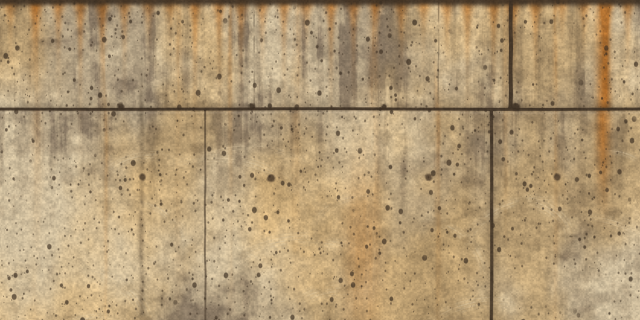
Reproduce this texture procedurally as a WebGL 1 fragment shader.

```glsl
precision highp float;
// Weathered cast concrete wall: stained panels, form joints, tie holes and rust.
// Layered noise tints the stone, stretched noise makes the runs, cellular noise
// the pores; loops place the holes, trowel arcs and rust streaks.
uniform vec2 u_resolution;

#define DRIPS 28.0        // rust tongues across the top edge
#define JOINT_Y 0.659     // height of the horizontal joint
#define JOINT_W 0.0045    // half width of the horizontal joint
#define HOLE_Y 0.445      // height of the tie holes
#define HOLE_STEP 0.432   // spacing of the tie holes
#define ARCS 18           // trowel marks
#define GRAIN 0.13        // strength of the fine grain

const vec3 PALE = vec3(0.82, 0.75, 0.62);
const vec3 STONE = vec3(0.70, 0.63, 0.515);
const vec3 GREY = vec3(0.53, 0.465, 0.385);
const vec3 OCHRE = vec3(0.76, 0.63, 0.43);
const vec3 RUST = vec3(0.66, 0.39, 0.13);
const vec3 DARK = vec3(0.24, 0.19, 0.14);

float hash(vec2 p) {
  vec3 q = fract(p.xyx * 0.1031);
  q += dot(q, q.yzx + 33.33);
  return fract((q.x + q.y) * q.z);
}

float noise(vec2 p) {
  vec2 i = floor(p), f = fract(p);
  f = f * f * (3.0 - 2.0 * f);
  return mix(mix(hash(i), hash(i + vec2(1, 0)), f.x),
             mix(hash(i + vec2(0, 1)), hash(i + vec2(1, 1)), f.x), f.y);
}

float fbm(vec2 p) {
  float sum = 0.0, amp = 0.5;
  for (int i = 0; i < 5; i++) {
    sum += amp * noise(p);
    p = mat2(1.6, 1.2, -1.2, 1.6) * p + 7.3;
    amp *= 0.5;
  }
  return sum;
}

// Soft band around zero
float band(float d, float w) { return exp(-d * d / (w * w)); }

// Sharp line with smoothed edges
float line(float d, float w, float px) {
  return 1.0 - smoothstep(w - px, w + px, abs(d));
}

// Cellular pits of random size; share is the part of cells that hold one
float pores(vec2 p, float scale, float share, float px) {
  vec2 q = p * scale, cell = floor(q);
  float pit = 0.0;
  for (int y = -1; y <= 1; y++)
    for (int x = -1; x <= 1; x++) {
      vec2 c = cell + vec2(x, y);
      vec2 center = c + vec2(hash(c), hash(c + 41.7));
      float r = mix(0.06, 0.2, hash(c + 17.1));
      float d = length((q - center) * vec2(1.0, 0.8));
      pit = max(pit, step(hash(c + 83.5), share) * line(d, r, px * scale));
    }
  return pit;
}

// Sum of pale curved sweeps, each combed by layered sines
float trowelMarks(vec2 p) {
  float marks = 0.0;
  for (int i = 0; i < ARCS; i++) {
    vec2 k = vec2(float(i), 5.0);
    vec2 c = vec2(2.0 * fract(float(i) * 0.618 + 0.3), mix(-0.12, 0.45, hash(k)));
    vec2 v = (p - c) * vec2(0.85, 1.2);
    float r = mix(0.1, 0.28, hash(k + 9.0));
    float d = length(v) - r;
    float turn = atan(v.x, v.y) - mix(-1.1, 1.1, hash(k + 23.0));
    float comb = 0.6 + 0.25 * sin(d * 520.0) + 0.15 * sin(d * 910.0 + turn * 4.0);
    marks += band(d, mix(0.006, 0.028, hash(k + 31.0))) * band(turn, 0.6) * comb;
  }
  return marks;
}

void main() {
  float px = 0.75 / u_resolution.y;
  vec2 p = gl_FragCoord.xy / u_resolution.y;
  float depth = 1.0 - p.y;
  float upper = step(JOINT_Y, p.y);
  float blotch = fbm(p * 3.5 + 11.0);
  float rough = fbm(p * vec2(24.0, 30.0));
  float runs = fbm(vec2(p.x * 38.0, p.y * 2.2 + upper * 9.0));
  float wobble = 0.003 * (noise(p * vec2(3.0, 14.0)) - 0.5);

  // Stone tone: blotches, vertical runs and roughness
  float tone = 0.54 + 1.1 * (blotch - 0.48) + 0.55 * (rough - 0.48);
  float runFade = mix(0.45, 1.0, upper) + 0.5 * smoothstep(0.3, JOINT_Y, p.y) * (1.0 - upper);
  tone -= 1.15 * runFade * max(runs - 0.45, 0.0) - 0.07;
  vec3 col = mix(GREY, STONE, smoothstep(0.2, 0.5, tone));
  col = mix(col, PALE, smoothstep(0.48, 0.78, tone));
  float warm = smoothstep(0.42, 0.68, fbm(p * vec2(3.0, 2.0) + 31.0));
  warm += 0.8 * band(p.x - 1.1, 0.3) * band(p.y - 0.25, 0.3);
  col = mix(col, OCHRE * (0.75 + 0.45 * tone), min(warm * 0.65, 0.8));

  // Trowel sweeps and lime bloom in the lower panels
  float lime = band(p.x - 0.66, 0.3) * band(p.y - 0.17, 0.13) * smoothstep(0.45, 0.7, fbm(p * 7.0));
  float sweep = trowelMarks(p) * smoothstep(0.25, 0.6, rough) * mix(1.0, 0.4, upper);
  col = mix(col, PALE * 1.03, min(0.55 * sweep + 0.65 * lime, 0.8));

  // Rust: hanging tongues, scattered streaks and one strong run at the right
  float slot = p.x * DRIPS * 0.5, id = floor(slot);
  float off = (fract(slot) - 0.5) + 0.2 * (hash(vec2(id, 3.0)) - 0.5);
  float reach = mix(0.04, 0.13, hash(vec2(id, 8.0)));
  float rust = band(off, 0.12 + 0.25 * exp(-depth * 25.0)) * exp(-depth / reach) * 0.85;
  for (int i = 0; i < 9; i++) {
    vec2 k = vec2(float(i), 61.0);
    float x = 0.117 + 0.205 * float(i) + 0.06 * (hash(k) - 0.5);
    rust += 0.34 * band(p.x - x - wobble, mix(0.007, 0.025, hash(k + 5.0)))
          * exp(-depth * mix(0.6, 3.0, hash(k + 13.0))) * smoothstep(0.2, 0.6, runs);
  }
  rust += band(p.x - 1.885 - wobble, 0.021) * (1.0 - smoothstep(0.25, 0.75, depth)) * (0.5 + 0.6 * runs);
  rust += 0.4 * band(p.x - 1.133, 0.05) * band(p.y - 0.22, 0.25) * (0.4 + runs);
  col = mix(col, RUST * (0.75 + 0.5 * rough), min(rust, 0.85));

  // Dark stains: long seep line and the crusted top edge
  float seep = band(p.x - 0.443 - wobble * 2.0, 0.009) * (1.0 - smoothstep(0.62, 0.9, p.y));
  col = mix(col, DARK, 0.4 * seep * smoothstep(0.25, 0.6, rough));
  col = mix(col, DARK, 0.9 * (1.0 - smoothstep(0.004, 0.03 + 0.02 * (runs - 0.5), depth)));

  // Form joints with soft grime and a lit lower lip
  float jy = p.y - JOINT_Y - wobble;
  float joint = line(jy, JOINT_W, px) * 0.8 + 0.22 * band(jy, 0.016);
  joint += upper * (line(p.x - 1.596 - wobble, 0.006, px) * 0.8 + 0.25 * band(p.x - 1.596, 0.02));
  joint += (1.0 - upper) * (line(p.x - 1.536 - wobble, 0.005, px) * 0.75
         + line(p.x - 0.641 - wobble, 0.003, px) * 0.6 + 0.2 * band(p.x - 1.536, 0.016));
  float cracks = line(p.x - 0.794 - wobble, 0.002, px) + line(p.x - 1.37 - wobble, 0.002, px);
  joint += 0.35 * upper * cracks * smoothstep(0.3, 0.6, rough);
  col += 0.07 * band(jy + 0.011, 0.004);
  col = mix(col, DARK, clamp(joint * (0.75 + 0.4 * rough), 0.0, 0.93));

  // Tie holes with pale halos, and lumps caught on the joint
  for (int i = 0; i < 4; i++) {
    float n = float(i);
    vec2 v = p - vec2(0.445 + HOLE_STEP * n - 0.035 * sin(n * 2.094), HOLE_Y);
    float r = length(v) + 0.014 * (rough - 0.5);
    col = mix(col, OCHRE * 1.08, 0.5 * band(length(v + vec2(0.0, 0.02)), 0.045));
    col = mix(col, DARK * 1.25, 0.85 * line(r, 0.0105, px * 2.0));
    vec2 lump = p - vec2(0.378 + 0.411 * n, JOINT_Y + 0.008);
    col = mix(col, DARK, 0.85 * line(length(lump) + 0.02 * (rough - 0.5), 0.011, px * 2.0));
  }

  // Pores and grain
  float pits = max(pores(p, 26.0, 0.22, px) * 0.7, pores(p + 3.7, 60.0, 0.22, px) * 0.55);
  col = mix(col, DARK, pits * smoothstep(0.3, 0.55, noise(p * 9.0) + 0.15));
  col *= 1.0 + GRAIN * (noise(p * 210.0) + noise(p * 95.0) - 1.0);
  gl_FragColor = vec4(clamp(col, 0.0, 1.0), 1.0);
}
```
